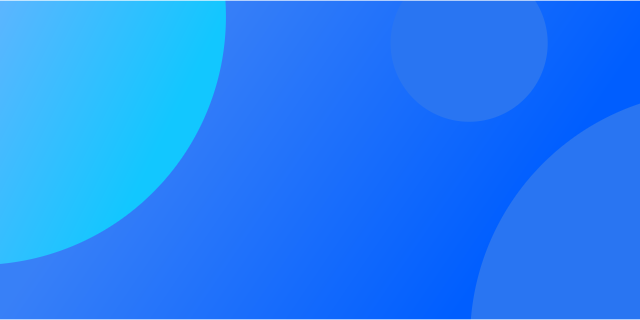
A WebGL 2 fragment shader for this background:

```glsl
#version 300 es
precision highp float;
// Flat blue backdrop: a diagonal gradient with three large discs cut by the
// canvas edges, one cyan and two muted blue, plus thin pale borders above and
// below. Built from linear gradients and antialiased circle distances.

uniform vec2 u_resolution;
out vec4 fragColor;

const vec3 SOFT_BLUE = vec3(0.22, 0.50, 0.97);
const vec3 DEEP_BLUE = vec3(0.00, 0.37, 1.00);
const vec3 SKY_BLUE = vec3(0.36, 0.71, 1.00);
const vec3 CYAN = vec3(0.07, 0.78, 1.00);
const vec3 MUTED_BLUE = vec3(0.16, 0.46, 0.95);
const float BORDER_WIDTH = 0.002;

// Blend of two colours along the line from start to end.
vec3 linearGradient(vec2 p, vec2 start, vec2 end, vec3 first, vec3 last) {
    vec2 axis = end - start;
    float t = dot(p - start, axis) / dot(axis, axis);
    return mix(first, last, clamp(t, 0.0, 1.0));
}

float circleDistance(vec2 p, vec2 center, float radius) {
    return length(p - center) - radius;
}

// Coverage of a shape, one pixel soft at its edge.
float coverage(float signedDistance, float pixel) {
    return clamp(0.5 - signedDistance / pixel, 0.0, 1.0);
}

void main() {
    // Canvas units: height is 1, origin at the lower left.
    vec2 p = gl_FragCoord.xy / u_resolution.y;
    float pixel = 1.0 / u_resolution.y;

    // Backdrop
    vec3 color = linearGradient(p, vec2(0.0), vec2(0.957, -0.654), SOFT_BLUE, DEEP_BLUE);

    // Muted discs on the right
    float smallDisc = circleDistance(p, vec2(1.466, 0.865), 0.2455);
    float largeDisc = circleDistance(p, vec2(2.245, -0.060), 0.776);
    color = mix(color, MUTED_BLUE, coverage(min(smallDisc, largeDisc), pixel));

    // Cyan disc in the upper left
    vec3 discColor = linearGradient(p, vec2(0.0, 1.0), vec2(0.582, 0.709), SKY_BLUE, CYAN);
    float cyanDisc = circleDistance(p, vec2(-0.070, 0.948), 0.776);
    color = mix(color, discColor, coverage(cyanDisc, pixel));

    // Pale top and bottom borders
    float edgeDistance = min(p.y, 1.0 - p.y);
    color = mix(color, vec3(1.0), coverage(edgeDistance - BORDER_WIDTH, pixel));

    fragColor = vec4(color, 1.0);
}
```
